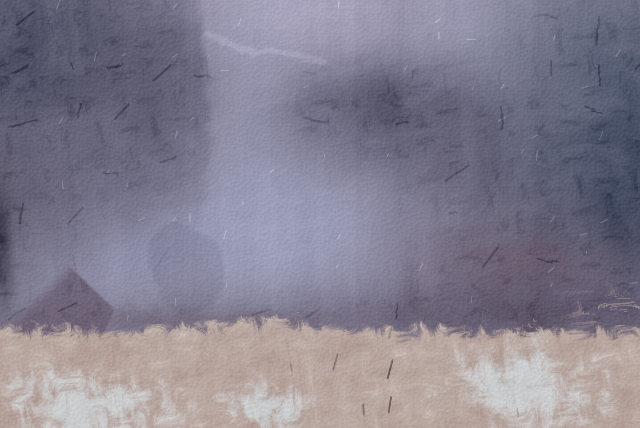
Give the GLSL for this texture, as a WebGL 1 fragment shader.

```glsl
precision highp float;
// Weathered plaster wall: stained violet paint above a bare sandy base band.
uniform vec2 u_resolution;

float hash(vec2 p) {
  return fract(sin(dot(p, vec2(127.1, 311.7))) * 43758.55);
}

// Cellular noise: distance to the nearest scattered point.
float cells(vec2 p) {
  vec2 id = floor(p), f = fract(p);
  float nearest = 2.0;
  for (int j = -1; j <= 1; j++) {
    for (int i = -1; i <= 1; i++) {
      vec2 o = vec2(float(i), float(j));
      vec2 site = vec2(hash(id + o), hash(id + o + 57.3));
      nearest = min(nearest, length(o + site - f));
    }
  }
  return nearest;
}

// Layered, folded sines, roughly -1 to 1.
float waves(vec2 p) {
  float sum = 0.0, amp = 0.5;
  for (int i = 0; i < 6; i++) {
    p = mat2(0.8, 0.6, -0.6, 0.8) * p * 1.75 + 2.3;
    p += 0.8 * sin(p.yx * 1.2);
    sum += amp * sin(p.x) * cos(p.y);
    amp *= 0.7;
  }
  return sum;
}

float blob(vec2 q, vec2 center, vec2 radius) {
  vec2 d = (q - center) / radius;
  return exp(-dot(d, d));
}

// Coverage of the side to the right of the line from a to b.
float rightOf(vec2 q, vec2 a, vec2 b, float soft) {
  vec2 d = normalize(b - a), v = q - a;
  return smoothstep(-soft, soft, d.y * v.x - d.x * v.y);
}

float stroke(vec2 q, vec2 a, vec2 b, float width) {
  vec2 v = q - a, d = b - a;
  float t = clamp(dot(v, d) / dot(d, d), 0.0, 1.0);
  return 1.0 - smoothstep(0.3 * width, width, length(v - d * t));
}

// Scattered short marks, one chance per grid cell.
float marks(vec2 q, float scale, float chance, float tilt, float width) {
  vec2 p = q * scale, id = floor(p);
  float angle = tilt + 1.6 * (hash(id + 3.1) - 0.5) * (2.0 - tilt);
  vec2 mid = 0.35 + 0.3 * vec2(hash(id), hash(id + 8.7));
  vec2 arm = vec2(cos(angle), sin(angle)) * (0.06 + 0.22 * hash(id + 5.9));
  return step(hash(id + 21.4), chance) * stroke(fract(p), mid - arm, mid + arm, width);
}

vec3 paint(vec2 q, float grime) {
  vec2 w = q + 0.022 * vec2(waves(q * 5.0), waves(q * 5.0 + 9.0));
  float g = 1.0 + 0.3 * grime;
  vec3 c = vec3(0.53, 0.52, 0.60);
  // Pale washes
  c = mix(c, vec3(0.69, 0.67, 0.77), 0.85 * blob(w, vec2(0.70, 1.0), vec2(0.30, 0.20)));
  c = mix(c, vec3(0.62, 0.62, 0.72), 0.80 * blob(w, vec2(0.59, 0.74), vec2(0.11, 0.28)));
  c = mix(c, vec3(0.62, 0.63, 0.74), 0.95 * blob(w, vec2(0.66, 0.46), vec2(0.34, 0.19)));
  c = mix(c, vec3(0.60, 0.60, 0.71), 0.80 * blob(w, vec2(0.30, 0.42), vec2(0.16, 0.13)));
  c = mix(c, vec3(0.63, 0.63, 0.73), 0.70 * blob(w, vec2(1.10, 0.95), vec2(0.15, 0.25)));
  // Dark stains
  float panel = 1.0 - 0.75 * smoothstep(0.465, 0.495, w.x);
  c = mix(c, vec3(0.28, 0.29, 0.37), 0.85 * g * panel * blob(w, vec2(0.10, 0.88), vec2(0.36, 0.28)));
  c = mix(c, vec3(0.36, 0.35, 0.43), 0.65 * g * panel * blob(w, vec2(0.34, 0.75), vec2(0.18, 0.22)));
  c = mix(c, vec3(0.38, 0.36, 0.44), 0.55 * g * blob(w, vec2(0.06, 0.55), vec2(0.20, 0.17)));
  c = mix(c, vec3(0.22, 0.20, 0.27), 0.85 * g * blob(w, vec2(0.0, 0.44), vec2(0.035, 0.14)));
  c = mix(c, vec3(0.30, 0.30, 0.38), 0.80 * g * blob(w, vec2(0.92, 0.74), vec2(0.24, 0.11)));
  c = mix(c, vec3(0.39, 0.37, 0.45), 0.60 * g * blob(w, vec2(1.10, 0.60), vec2(0.20, 0.14)));
  c = mix(c, vec3(0.31, 0.35, 0.43), 0.75 * g * blob(w, vec2(1.48, 0.82), vec2(0.24, 0.22)));
  c = mix(c, vec3(0.22, 0.26, 0.35), 0.85 * g * blob(w, vec2(1.50, 0.53), vec2(0.27, 0.26)));
  c = mix(c, vec3(0.42, 0.36, 0.43), 0.75 * g * blob(w, vec2(1.22, 0.38), vec2(0.26, 0.12)));
  c = mix(c, vec3(0.34, 0.30, 0.38), 0.80 * g * blob(w, vec2(1.25, 0.26), vec2(0.45, 0.07)));
  c = mix(c, vec3(0.43, 0.39, 0.46), 0.75 * g * blob(w, vec2(0.50, 0.235), vec2(0.55, 0.045)));
  // Overlapping brush wedges
  vec2 top = vec2(0.166, 0.375), tip = vec2(0.268, 0.277);
  float wedge = rightOf(q, top, tip, 0.004) * rightOf(q, tip, vec2(0.234, 0.20), 0.004)
    * rightOf(q, vec2(0.039, 0.248), top, 0.02);
  c = mix(c, vec3(0.41, 0.36, 0.44), 0.75 * wedge);
  float lobe = length((w - vec2(0.43, 0.37)) / vec2(0.09, 0.11));
  c -= 0.035 * (1.0 - smoothstep(0.9, 1.05, lobe));
  c += 0.05 * stroke(w, vec2(0.49, 0.91), vec2(0.75, 0.855), 0.012);
  return c;
}

vec3 sand(vec2 q, float grime) {
  vec3 c = mix(vec3(0.68, 0.60, 0.57), vec3(0.76, 0.70, 0.68), 0.5 + 0.5 * grime);
  float chalk = blob(q, vec2(0.18, 0.05), vec2(0.20, 0.08))
    + blob(q, vec2(0.63, 0.05), vec2(0.10, 0.06)) + blob(q, vec2(1.20, 0.10), vec2(0.12, 0.09))
    + 0.5 * blob(q, vec2(1.42, 0.06), vec2(0.12, 0.08));
  c = mix(c, vec3(0.80, 0.82, 0.83), 0.85 * smoothstep(0.25, 0.95, chalk + 0.6 * grime));
  float drips = marks(q * vec2(1.0, 0.6), 17.0, 0.35, 1.5, 0.055);
  return mix(c, vec3(0.30, 0.26, 0.29), 0.8 * drips * blob(q, vec2(0.95, 0.10), vec2(0.28, 0.12)));
}

void main() {
  vec2 q = gl_FragCoord.xy / u_resolution.y;
  q.x *= 1.5 * u_resolution.y / u_resolution.x;
  float grime = waves(q * 9.0);
  float fine = waves(q * 37.0 + 4.0);
  float relief = cells(q * 120.0) - cells(q * 120.0 + vec2(-0.25, 0.35));
  float streak = waves(vec2(q.x * 14.0, q.y * 0.7));

  vec3 wall = paint(q, grime + 0.5 * fine) + 0.018 * streak;
  float dark = smoothstep(0.62, 0.36, wall.g);
  wall -= dark * 0.05 * smoothstep(0.1, 0.8, fine);
  wall -= dark * 0.11 * marks(q + 0.01 * grime, 9.0, 0.45, 0.7, 0.035);
  wall += 0.10 * marks(q + 0.3, 26.0, 0.06, 0.9, 0.06);

  // Ragged paint edge with dry-brushed flecks
  float edge = 0.227 + 0.022 * blob(q, vec2(0.62, 0.23), vec2(0.16, 1.0)) + 0.008 * grime;
  float base = smoothstep(-0.014, 0.014, edge - q.y + 0.022 * fine);
  float brushed = blob(q, vec2(1.46, 0.27), vec2(0.13, 0.045));
  float fleck = smoothstep(0.25, 0.6, waves(q * vec2(22.0, 60.0)));
  vec3 color = mix(wall, sand(q, 0.7 * grime + 0.5 * fine), max(base, 0.7 * brushed * fleck));

  color += 0.05 * relief + 0.015 * fine;
  gl_FragColor = vec4(clamp(color, 0.0, 1.0), 1.0);
}
```
